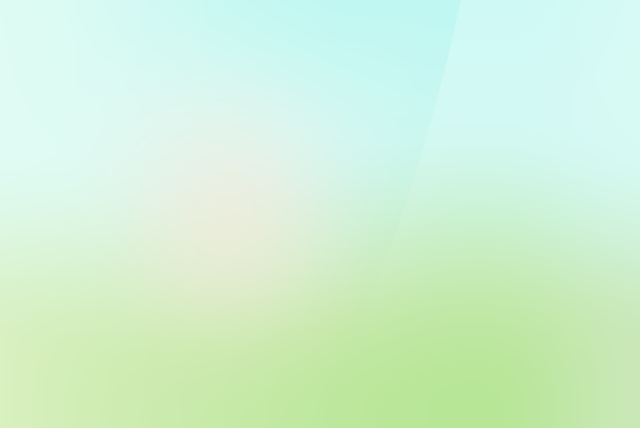
A Shadertoy shader for this background:

```glsl
// Soft spring backdrop: aqua sky melting into a green meadow, a peach glow and a curved pale veil.

vec3 skyColor(float x, float t) {
    vec3 low = mix(vec3(0.84, 0.98, 0.96), vec3(0.79, 0.97, 0.945), smoothstep(0.3, 0.75, x));
    vec3 sky = mix(vec3(0.75, 0.97, 0.95), low, smoothstep(-0.05, 0.34, t));
    float pale = 1.0 - smoothstep(-0.05, 0.55, x) + 0.35 * smoothstep(0.8, 1.05, x);
    return mix(sky, vec3(0.875, 0.985, 0.955), pale);
}

vec3 meadowColor(float x, float t) {
    vec3 meadow = mix(vec3(0.72, 0.90, 0.59), vec3(0.80, 0.92, 0.73), 0.6 - 0.6 * smoothstep(0.6, 0.95, t));
    float left = pow(max(1.0 - x / 0.72, 0.0), 1.4);
    meadow = mix(meadow, vec3(0.85, 0.94, 0.75), left);
    return mix(meadow, vec3(0.79, 0.91, 0.72), smoothstep(0.75, 1.02, x));
}

void mainImage(out vec4 fragColor, in vec2 fragCoord) {
    vec2 uv = fragCoord / iResolution.xy;
    float x = uv.x;
    float t = 1.0 - uv.y; // depth below the top edge

    // Blurred horizon, raised on the right
    float hill = (x - 0.74) / 0.22;
    float horizon = 0.59 - 0.09 * exp(-hill * hill);
    float ground = smoothstep(horizon - 0.25, horizon + 0.25, t);
    vec3 color = mix(skyColor(x, t), meadowColor(x, t), ground);

    // Peach glow left of the centre
    vec2 offset = vec2(x - 0.36, t - 0.51);
    float glow = exp(-dot(offset * offset, vec2(38.0, 15.0)));
    color = mix(color, vec3(0.97, 0.91, 0.85), 0.62 * glow);

    // White veil with a curved left edge, fading downward
    float edge = 0.72 - 0.14 * t - 0.0853 * t * t;
    float blur = 1.0 / iResolution.x;
    float veil = smoothstep(-blur, blur, x - edge) * (1.0 - smoothstep(0.0, 0.85, t));
    color = mix(color, vec3(1.0), 0.24 * veil);

    fragColor = vec4(color, 1.0);
}
```
